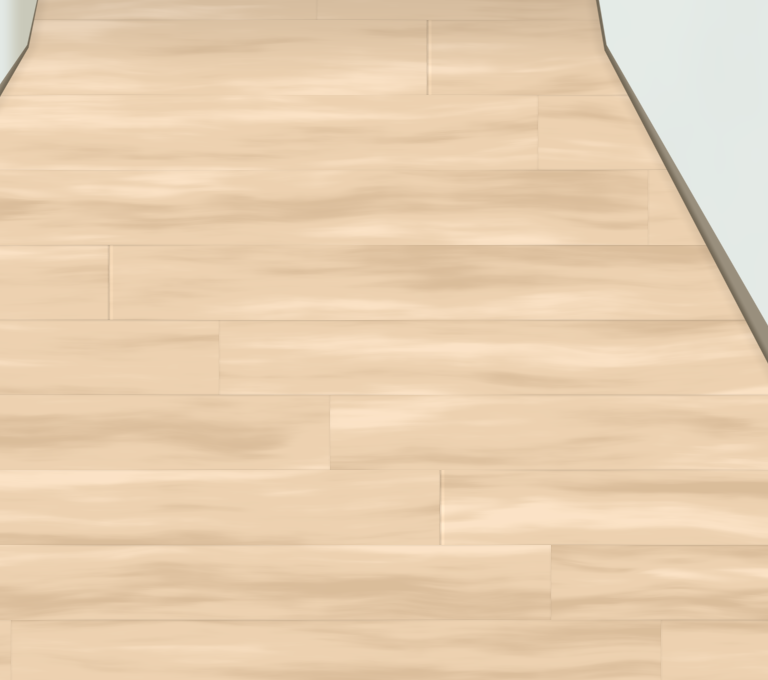
Give the GLSL for this texture, as a Shadertoy shader.

```glsl
// Pale oak plank floor with staggered joints, running between two white skirted panels.

const vec3 OAK_DARK = vec3(0.855, 0.740, 0.605);
const vec3 OAK_MID = vec3(0.928, 0.820, 0.690);
const vec3 OAK_LIGHT = vec3(0.985, 0.888, 0.775);
const vec3 PANEL_WHITE = vec3(0.890, 0.915, 0.900);
const vec3 PANEL_SHADE = vec3(0.790, 0.790, 0.730);
const vec3 SKIRT_DARK = vec3(0.440, 0.400, 0.330);
const vec3 SKIRT_LIGHT = vec3(0.600, 0.560, 0.490);

const float ROW_HEIGHT = 0.1103;
const float ROW_START = 0.088;
const float PLANK_LENGTH = 0.956;
const float JOINT_START = 0.81;
const float JOINT_STEP = 0.1625;

float hash(vec2 p) {
    vec3 q = fract(p.xyx * 0.1031);
    q += dot(q, q.yzx + 33.33);
    return fract((q.x + q.y) * q.z);
}

float noise(vec2 p) {
    vec2 cell = floor(p), f = fract(p);
    f = f * f * (3.0 - 2.0 * f);
    return mix(mix(hash(cell), hash(cell + vec2(1, 0)), f.x),
               mix(hash(cell + vec2(0, 1)), hash(cell + vec2(1, 1)), f.x), f.y);
}

float fbm(vec2 p) {
    float sum = 0.0, amp = 0.5;
    for (int i = 0; i < 4; i++) {
        sum += amp * noise(p);
        p = p * 2.03 + 17.3;
        amp *= 0.5;
    }
    return sum / 0.9375;
}

// Soft line: 1 at distance 0, fading beyond the half width
float softLine(float dist, float halfWidth, float px) {
    return 1.0 - smoothstep(halfWidth - px, halfWidth + px, abs(dist));
}

// Wood tone around zero: long streaks, fine fibres, blotches and arrow figure
float woodGrain(vec2 p, float across, float seed) {
    vec2 q = p + vec2(seed * 7.0, seed * 3.0);
    float bend = 0.022 * (noise(q * vec2(3.0, 7.0)) - 0.5);
    q.y += bend + 0.012 * (noise(q * vec2(9.0, 16.0)) - 0.5);
    float streaks = fbm(q * vec2(1.8, 27.0) + 5.0) - 0.5;
    float fibres = fbm(q * vec2(7.0, 75.0) + 31.0) - 0.5;
    float blotches = fbm(p * vec2(8.0, 14.0) + 60.0) - 0.5;
    float v = across - 0.5 + 12.0 * bend;
    float figure = sin(q.x * 38.0 + sqrt(v * v + 0.01) * 26.0 + 5.0 * fibres);
    float figureMask = smoothstep(0.5, 0.8, noise(q * vec2(2.5, 6.0) + 90.0))
                     * smoothstep(0.5, 0.15, abs(across - 0.5));
    return 1.65 * streaks + 0.55 * fibres + 0.45 * blotches + 0.13 * figure * figureMask;
}

vec3 floorColor(vec2 p, float px) {
    // Plank layout
    float rowPos = (p.y - ROW_START) / ROW_HEIGHT;
    float row = floor(rowPos), across = fract(rowPos);
    float along = (p.x - JOINT_START + JOINT_STEP * row) / PLANK_LENGTH;
    float seed = hash(vec2(floor(along) + 11.0, row + 23.0));

    // Grain, with the tone of each plank
    float tone = woodGrain(p, across, seed) + 0.14 * (seed - 0.5);
    tone += 0.10 * (0.5 - p.x) * smoothstep(1.1, 0.3, p.y);
    vec3 col = mix(OAK_MID, OAK_LIGHT, smoothstep(0.0, 0.55, tone));
    col = mix(col, OAK_DARK, smoothstep(0.04, 0.62, -tone));

    // Faint long seams and butt joints, every third joint clearer
    float seamDist = (across - step(0.5, across)) * ROW_HEIGHT;
    float jointDist = (fract(along + 0.5) - 0.5) * PLANK_LENGTH;
    float wear = noise(vec2(p.x * 6.0, row * 5.0));
    float clear = step(abs(mod(row, 3.0) - 1.0), 0.1);
    col *= 1.0 - 0.09 * wear * softLine(seamDist, 0.0015, px);
    col *= 1.0 - mix(0.025, 0.09, clear) * softLine(jointDist, 0.0015, px);
    col *= 1.0 + 0.04 * clear * softLine(jointDist - 0.004, 0.002, px);

    // Dimmer towards the far end
    return col * (1.0 - 0.10 * smoothstep(0.86, 1.02, p.y));
}

// Edge position that bends at a corner: one slope below it, another above
float bentEdge(float y, vec2 corner, float below, float above) {
    return corner.x + max(corner.y - y, 0.0) * below + max(y - corner.y, 0.0) * above;
}

// Skirting strip and panel; both distances are positive on the panel side
vec3 addWall(vec3 col, float skirtDist, float panelDist, vec3 panel, float px) {
    col *= 1.0 - 0.06 * smoothstep(-0.02, 0.0, skirtDist);
    vec3 skirt = mix(SKIRT_DARK, SKIRT_LIGHT, smoothstep(0.0, 0.012, skirtDist));
    col = mix(col, skirt, smoothstep(-px, px, skirtDist));
    return mix(col, panel, smoothstep(-px, px, panelDist));
}

void mainImage(out vec4 fragColor, in vec2 fragCoord) {
    vec2 p = fragCoord / iResolution.y;
    float px = 1.0 / iResolution.y;
    vec3 col = floorColor(p, px);

    // Right wall
    float skirtR = p.x - bentEdge(p.y, vec2(0.889, 0.926), 0.522, -0.17);
    float panelR = p.x - bentEdge(p.y, vec2(0.892, 0.934), 0.575, -0.17);
    vec3 whiteR = PANEL_WHITE + 0.03 * (fbm(p * vec2(5.0, 3.0)) - 0.5);
    col = addWall(col, skirtR, panelR, whiteR, px);

    // Left wall
    float skirtL = bentEdge(p.y, vec2(0.042, 0.930), -0.58, 0.20) - p.x;
    float panelL = bentEdge(p.y, vec2(0.040, 0.934), -0.69, 0.22) - p.x;
    vec3 whiteL = mix(PANEL_WHITE, PANEL_SHADE, smoothstep(0.0, 0.035, p.x));
    col = addWall(col, skirtL, panelL, whiteL, px);

    fragColor = vec4(col, 1.0);
}
```
